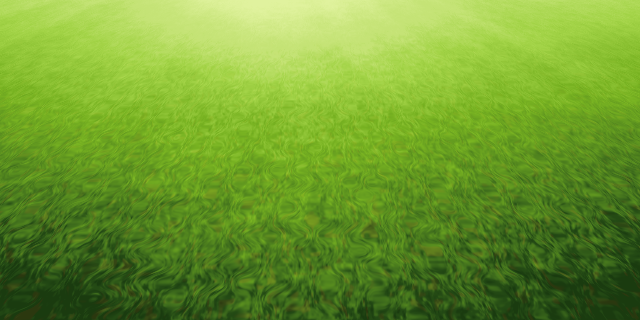
A Shadertoy shader for this texture:

```glsl
// A sunlit lawn in perspective, with a soft glow at the top and dark lower corners.

const float HORIZON = 1.35;                  // height of the vanishing line
const float CENTER_X = 0.46;                 // middle of the bright band
const vec2 GLOW_POS = vec2(0.43, 1.03);
const vec2 GLOW_SIZE = vec2(0.19, 0.20);
const float GLOW_GAIN = 0.24;
const float SIDE_FALLOFF = 0.55;
const vec2 BLADE_FREQ = vec2(118.0, 72.0);
const vec2 CLUMP_FREQ = vec2(19.0, 42.0);
const vec2 PATCH_FREQ = vec2(4.0, 9.0);
const float BLADE_GAIN = 0.40;
const float CLUMP_GAIN = 0.16;
const float PATCH_GAIN = 0.10;

const vec3 SHADE = vec3(0.10, 0.23, 0.06);
const vec3 DEEP = vec3(0.14, 0.29, 0.08);
const vec3 MOSS = vec3(0.24, 0.42, 0.11);
const vec3 LEAF = vec3(0.35, 0.56, 0.12);
const vec3 FRESH = vec3(0.47, 0.70, 0.13);
const vec3 LIME = vec3(0.64, 0.83, 0.28);
const vec3 PALE = vec3(0.77, 0.89, 0.46);
const vec3 SUN = vec3(0.88, 0.95, 0.62);

float hash(vec2 p) {
    vec3 q = fract(p.xyx * 0.1031);
    q += dot(q, q.yzx + 33.33);
    return fract((q.x + q.y) * q.z);
}

// Smooth value noise centred on zero
float noise(vec2 p) {
    vec2 cell = floor(p);
    vec2 f = fract(p);
    f = f * f * (3.0 - 2.0 * f);
    float low = mix(hash(cell), hash(cell + vec2(1.0, 0.0)), f.x);
    float high = mix(hash(cell + vec2(0.0, 1.0)), hash(cell + vec2(1.0, 1.0)), f.x);
    return mix(low, high, f.y) - 0.5;
}

// Tone from shadow to sunlight
vec3 grassRamp(float tone) {
    vec3 color = mix(SHADE, DEEP, smoothstep(-0.10, 0.05, tone));
    color = mix(color, MOSS, clamp((tone - 0.05) / 0.13, 0.0, 1.0));
    color = mix(color, LEAF, clamp((tone - 0.18) / 0.19, 0.0, 1.0));
    color = mix(color, FRESH, clamp((tone - 0.37) / 0.21, 0.0, 1.0));
    color = mix(color, LIME, clamp((tone - 0.58) / 0.22, 0.0, 1.0));
    color = mix(color, PALE, clamp((tone - 0.80) / 0.16, 0.0, 1.0));
    return mix(color, SUN, smoothstep(0.96, 1.25, tone));
}

// Broad light: vertical fade, dark sides, glow, rays and mowing stripe
float lawnLight(vec2 uv) {
    float dx = uv.x - CENTER_X;
    float light = 0.05 + 0.90 * uv.y - SIDE_FALLOFF * dx * dx * (1.25 - 0.6 * uv.y);
    light += 0.05 * exp(-dx * dx * 22.0);

    vec2 g = (uv - GLOW_POS) / GLOW_SIZE;
    light += GLOW_GAIN * exp(-dot(g, g));

    // Faint rays fan out from above the glow
    vec2 ray = uv - vec2(GLOW_POS.x, 1.25);
    float angle = ray.x / -ray.y;
    light += 0.09 * noise(vec2(angle * 9.0 + 3.0, 0.5)) * smoothstep(0.45, 0.95, uv.y);

    // Darker strip at the left and a shaded patch at the right
    float edge = 0.15 + 0.20 * uv.y;
    float strip = 1.0 - smoothstep(edge - 0.02, edge + 0.03, uv.x);
    light -= 0.05 * strip * (1.0 - smoothstep(0.35, 0.70, uv.y));
    vec2 s = (uv - vec2(0.86, 0.42)) / vec2(0.25, 0.24);
    return light - 0.06 * exp(-dot(s, s));
}

void mainImage(out vec4 fragColor, in vec2 fragCoord) {
    vec2 uv = fragCoord / iResolution.xy;
    float aspect = iResolution.x / iResolution.y;

    // Log depth keeps the grain proportions steady as it shrinks
    float depth = 1.0 / (HORIZON - uv.y);
    vec2 ground = vec2((uv.x - 0.5) * aspect * depth, log(depth)) + vec2(7.0, 3.0);
    float nearness = 1.0 - smoothstep(0.15, 1.0, uv.y);

    // Leaning blades over flat clumps and wide patches
    float lean = 0.05 * noise(ground * 24.0);
    vec2 bladePos = vec2(ground.x + lean, ground.y) * BLADE_FREQ;
    float blades = 0.65 * noise(bladePos) + 0.35 * noise(bladePos * 1.9 + 17.0);
    float clumps = noise(ground * CLUMP_FREQ) + 0.6 * noise(ground * CLUMP_FREQ * 2.3 + 9.0);
    float patches = noise(ground * PATCH_FREQ + 5.0);

    float tone = lawnLight(uv);
    tone += BLADE_GAIN * blades * mix(0.14, 1.0, nearness);
    tone += CLUMP_GAIN * clumps * mix(0.22, 0.85, nearness);
    tone += PATCH_GAIN * patches * mix(0.35, 0.8, nearness);

    // Dry, yellowish flecks
    vec3 color = grassRamp(tone);
    float fleck = smoothstep(0.12, 0.42, noise(bladePos * 0.8 + 41.0));
    color += vec3(0.07, -0.01, 0.0) * fleck * nearness;
    fragColor = vec4(clamp(color, 0.0, 1.0), 1.0);
}
```
